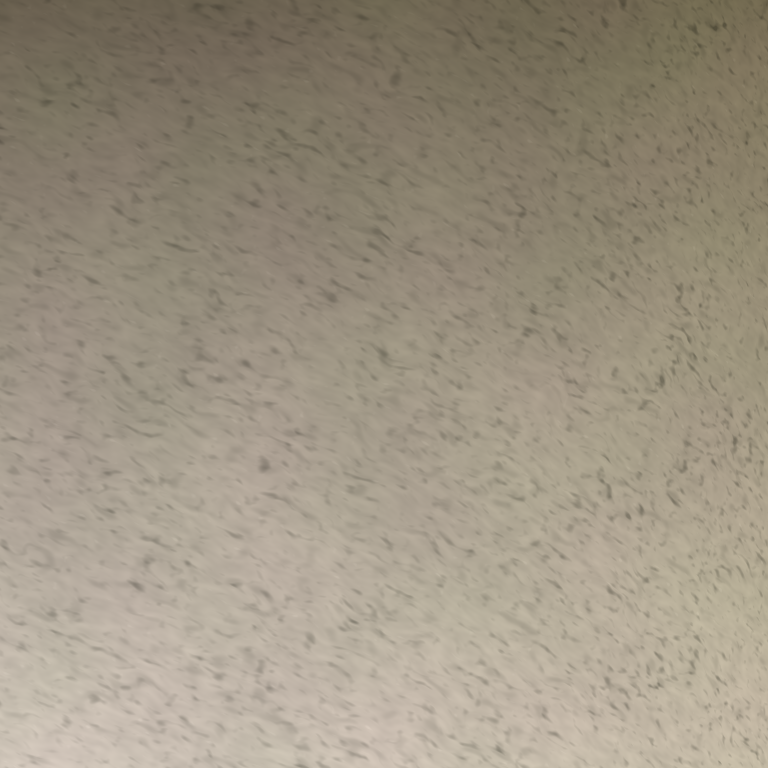
A WebGL 2 fragment shader for this texture:

```glsl
#version 300 es
precision highp float;
// A dim, softly lit speckled stone surface, darker at the top than at the bottom.
// Slanted flecks come from soft thresholds on gradient noise in sheared
// coordinates that tighten and steepen towards the right edge.

uniform vec2 u_resolution;
out vec4 outColor;

// Unit gradient direction for a lattice point
vec2 latticeGradient(vec2 cell) {
    uvec2 q = uvec2(ivec2(cell)) * uvec2(1597334673u, 3812015801u);
    uint h = (q.x ^ q.y) * 1597334673u;
    h = (h ^ (h >> 15u)) * 2246822519u;
    h ^= h >> 13u;
    float angle = float(h & 65535u) / 65536.0 * 6.28319;
    return vec2(cos(angle), sin(angle));
}

float gradientNoise(vec2 p) {
    vec2 i = floor(p), f = p - i;
    vec2 w = f * f * f * (f * (f * 6.0 - 15.0) + 10.0);
    float a = dot(latticeGradient(i), f);
    float b = dot(latticeGradient(i + vec2(1, 0)), f - vec2(1, 0));
    float c = dot(latticeGradient(i + vec2(0, 1)), f - vec2(0, 1));
    float d = dot(latticeGradient(i + vec2(1, 1)), f - vec2(1, 1));
    return mix(mix(a, b, w.x), mix(c, d, w.x), w.y);
}

// Coordinates along and across the grain
vec2 grainSpace(vec2 uv) {
    vec2 wobble = vec2(gradientNoise(uv * 17.0), gradientNoise(uv * 21.0 + 40.0));
    vec2 p = uv + 0.008 * wobble;
    float x4 = p.x * p.x * p.x * p.x;
    float along = p.x - 0.4 * p.y + 0.26 * x4 * p.x * p.x;
    float across = p.y + 0.43 * p.x + 0.13 * x4;
    return vec2(along, across);
}

// Light falling off towards the top, flatter on the right
vec3 surfaceLight(vec2 uv) {
    float down = 1.0 - uv.y;
    float level = down * (1.25 - 0.25 * down) + uv.x * (0.11 - 0.21 * down);
    vec3 tone = mix(vec3(0.41, 0.375, 0.295), vec3(0.81, 0.77, 0.71), level);
    tone.b += 0.012 - 0.035 * uv.x * uv.x;
    return tone;
}

void main() {
    vec2 uv = gl_FragCoord.xy / u_resolution;
    vec2 grain = grainSpace(uv);
    vec3 color = surfaceLight(uv);

    // Broad clouds of brightness and of pink to green tint
    color *= 1.0 + 0.05 * gradientNoise(uv * 5.0 + 11.0);
    color += vec3(0.012, -0.006, 0.012) * gradientNoise(uv * 7.0 + 73.0);

    // Faint streaks, both light and dark
    float streaks = gradientNoise(grain * vec2(24.0, 62.0) + 5.0)
                  + 0.6 * gradientNoise(grain * vec2(55.0, 140.0) + 31.0);
    color *= 1.0 + 0.06 * streaks;

    // Blurred smudges and darker flecks, gathered in loose groups
    float crowding = 0.24 * gradientNoise(uv * 13.0 + 57.0);
    float ragged = 0.22 * gradientNoise(grain * vec2(80.0, 170.0) + 19.0);
    float smudge = gradientNoise(grain * vec2(32.0, 70.0) + 91.0) + crowding;
    float fleck = gradientNoise(grain * vec2(40.0, 88.0)) + ragged + crowding;
    float small = gradientNoise(grain * vec2(54.0, 112.0) + 117.0) + ragged + crowding;
    float sharpness = 0.85 + 0.35 * smoothstep(0.5, 1.0, uv.x);
    float shade = 0.35 * smoothstep(0.08, 0.6, smudge)
                + sharpness * smoothstep(0.16, 0.8, fleck)
                + 0.6 * sharpness * smoothstep(0.22, 0.8, small);
    color *= 1.0 - min(shade, 1.2) * vec3(0.235, 0.23, 0.24);

    // Sparse pale glints
    float glint = gradientNoise(grain * vec2(60.0, 130.0) + 140.0);
    color += 0.03 * smoothstep(0.38, 0.65, glint);

    outColor = vec4(color, 1.0);
}
```
